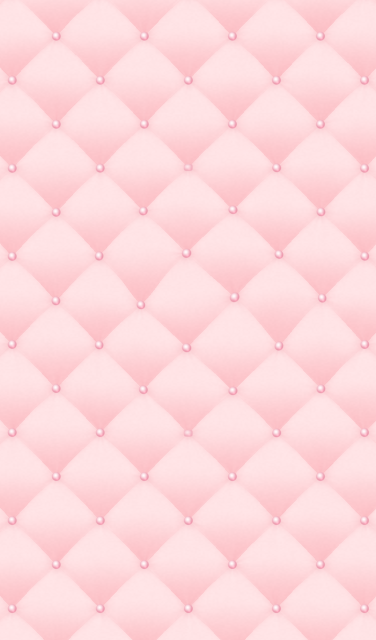
A Shadertoy shader for this pattern:

```glsl
// Tufted pink upholstery: a diagonal lattice of padded diamonds, each pearl-pinned
// at its corners. Rotated cell coordinates give the seams and soft shading; a slight
// local swell and tilt, two worn pearls, creases and fine grain vary the repeats.

#define CELL 0.2342                  // pearl spacing, in canvas widths
#define ORIGIN vec2(0.1497, 0.669)   // one pearl of the lattice
#define PEARL_RADIUS 0.0120
#define SEAM_SOFTNESS 0.032          // in cell units
#define SEAM_BULGE 0.011
#define SWELL_CENTER vec2(0.565, 0.905)
#define SWELL_SIZE 0.21
#define SWELL_AMOUNT 0.11
#define LIGHT_PINK vec3(1.0, 0.892, 0.900)
#define DEEP_PINK vec3(0.99, 0.762, 0.784)
#define ROSE vec3(0.92, 0.59, 0.67)
#define GRAIN 0.012

float hash(vec2 p) {
    p = fract(p * vec2(0.1031, 0.1137));
    p += dot(p, p.yx + 33.33);
    return fract((p.x + p.y) * p.x * 17.0);
}

float noise(vec2 p) {
    vec2 i = floor(p), f = fract(p);
    f = f * f * (3.0 - 2.0 * f);
    return mix(mix(hash(i), hash(i + vec2(1, 0)), f.x),
               mix(hash(i + vec2(0, 1)), hash(i + vec2(1, 1)), f.x), f.y);
}

vec2 toLattice(vec2 q) { return vec2(q.x + q.y, q.x - q.y); }
vec2 fromLattice(vec2 k) { return 0.5 * vec2(k.x + k.y, k.x - k.y); }

// Padded diamond: light crown, deep lower corner, blurred seams
vec3 cushion(vec2 q, vec2 p) {
    vec2 s = sin(3.14159265 * toLattice(q));
    float slack = dot(s, s);
    q.y -= SEAM_BULGE * slack + 0.012 * slack * (noise(p * 22.0) - 0.5);
    vec2 f = fract(toLattice(q));
    float height = 0.5 * (f.x + 1.0 - f.y);
    float side = abs(f.x + f.y - 1.0);
    float upperEdge = min(1.0 - f.x, f.y);
    float lowerEdge = min(f.x, 1.0 - f.y);

    float tone = smoothstep(0.62, 0.04, height + 0.04 * (noise(p * 14.0) - 0.5));
    tone += 0.20 * smoothstep(0.6, 1.0, side) * (1.0 - tone);
    tone += 0.34 * exp(-upperEdge / SEAM_SOFTNESS) * (1.0 - 0.4 * side);
    tone += 0.06 * exp(-lowerEdge / 0.06);
    vec3 color = mix(LIGHT_PINK, DEEP_PINK, tone);

    // Faint broken glint along the stitching
    float glint = exp(-pow((lowerEdge - 0.012) / 0.014, 2.0));
    return color + vec3(0.0, 0.022, 0.020) * glint * noise(p * 40.0);
}

// Creases fanning out from a pearl, and the shade it casts
vec3 pinch(vec3 color, vec2 d, vec2 id) {
    float r = length(d);
    vec2 dir = d / max(r, 0.0001);
    float crease = noise(dir * 4.0 + id * 7.3 + 40.0) - 0.5;
    color -= vec3(0.01, 0.06, 0.05) * crease * exp(-r / 0.028);
    vec2 below = d + vec2(0.0, 0.004);
    float shade = exp(-dot(below, below) / 0.00026);
    return mix(color, vec3(0.95, 0.67, 0.71), 0.34 * shade);
}

// Glossy bead; worn ones are flatter, squarer and paler
vec3 pearl(vec3 color, vec2 d, float worn) {
    vec2 e = d / PEARL_RADIUS;
    e.y *= 1.0 + 0.25 * worn;
    float r = mix(length(e), pow(dot(e * e, e * e), 0.25), worn);
    float glow = length(e - vec2(-0.15, 0.25));
    vec3 bead = mix(vec3(0.98, 0.84, 0.87), ROSE, smoothstep(0.25, 1.15, glow));
    bead += 0.09 * exp(-pow(length(e - vec2(0.25, -0.5)) / 0.3, 2.0));
    bead = mix(bead, vec3(1.0, 0.98, 0.98), exp(-pow(glow / 0.38, 2.0)));
    bead = mix(bead, vec3(0.98, 0.80, 0.83), 0.45 * worn);
    return mix(color, bead, 1.0 - smoothstep(0.82, 1.1, r));
}

vec3 upholstery(vec2 p) {
    // Gentle outward swell and a tilted band near the middle
    vec2 away = p - SWELL_CENTER;
    float falloff = exp(-dot(away, away) / (SWELL_SIZE * SWELL_SIZE));
    vec2 shift = SWELL_AMOUNT * away * falloff;
    shift.y += 0.145 * away.x * falloff * exp(-away.y * away.y / 0.005);
    vec2 q = (p - shift - ORIGIN) / CELL;

    vec3 color = cushion(q, p);
    vec2 id = floor(toLattice(q) + 0.5);
    vec2 pin = fromLattice(id);
    vec2 d = (q - pin) * CELL;
    float worn = step(abs(pin.x - 1.5) + abs(abs(pin.y - 1.0) - 1.5), 0.1);

    color = pinch(color, d, id);
    color += GRAIN * (noise(p * vec2(190.0, 260.0)) - 0.5);
    return pearl(color, d, worn);
}

void mainImage(out vec4 fragColor, in vec2 fragCoord) {
    // Average four samples to smooth the edges
    vec3 sum = vec3(0.0);
    for (int i = 0; i < 4; i++) {
        vec2 offset = vec2(i % 2, i / 2) * 0.5 - 0.25;
        sum += upholstery((fragCoord + offset) / iResolution.x);
    }
    fragColor = vec4(clamp(sum / 4.0, 0.0, 1.0), 1.0);
}
```
